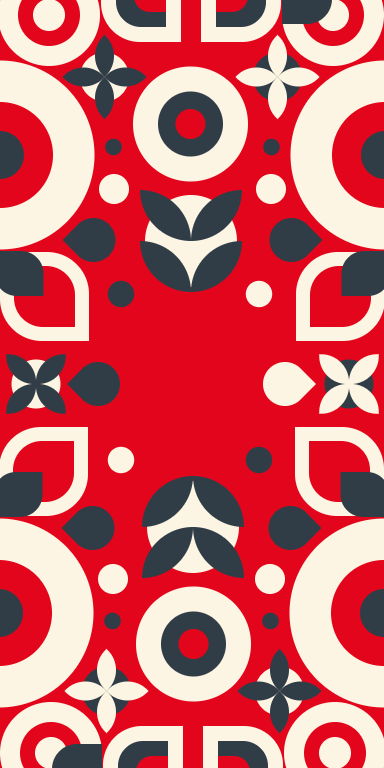
This pattern is drawn by a WebGL 1 fragment shader. Its source:

```glsl
precision highp float;
uniform vec2 u_resolution;

const vec3 RED = vec3(0.89, 0.02, 0.11);
const vec3 CREAM = vec3(0.99, 0.96, 0.89);
const vec3 SLATE = vec3(0.19, 0.24, 0.28);
const vec2 GRID = vec2(384.0, 768.0);

// Distance functions, in design grid units
float disc(vec2 p, float r) {
  return length(p) - r;
}

// Box with one diagonal pair of corners rounded
float leaf(vec2 p, vec2 halfSize, float radius) {
  float r = p.x * p.y < 0.0 ? radius : 0.0;
  vec2 d = abs(p) - halfSize + r;
  return min(max(d.x, d.y), 0.0) + length(max(d, 0.0)) - r;
}

// Lens between two quarter arcs, pointed at (0,0) and (s,s)
float lens(vec2 p, float s) {
  return max(length(p - vec2(s, 0.0)), length(p - vec2(0.0, s))) - s;
}

// Four pointed petals around the origin
float petals(vec2 p, float len, float halfWidth) {
  vec2 q = abs(p);
  q = vec2(min(q.x, q.y), max(q.x, q.y) - 0.5 * len);
  float r = (0.25 * len * len + halfWidth * halfWidth) / (2.0 * halfWidth);
  return length(q + vec2(r - halfWidth, 0.0)) - r;
}

// Round drop with its tip towards negative x
float drop(vec2 p, float r, float tip) {
  vec2 q = vec2(-p.x, abs(p.y));
  float c = r / tip;
  vec2 n = vec2(c, sqrt(1.0 - c * c));
  return dot(q, vec2(n.y, -n.x)) > 0.0 ? dot(q, n) - r : length(q) - r;
}

vec2 mirrorX(vec2 p, float axis) {
  return vec2(axis - abs(p.x - axis), p.y);
}

vec3 paint(vec3 base, vec3 ink, float d, float pixel) {
  return mix(base, ink, clamp(0.5 - d / pixel, 0.0, 1.0));
}

vec3 target(vec3 col, vec2 p, vec3 radii, vec3 core, float pixel) {
  col = paint(col, CREAM, disc(p, radii.x), pixel);
  col = paint(col, RED, disc(p, radii.y), pixel);
  return paint(col, core, disc(p, radii.z), pixel);
}

vec3 flower(vec3 col, vec2 p, bool dark, float pixel) {
  col = paint(col, dark ? CREAM : SLATE, disc(p, 24.5), pixel);
  return paint(col, dark ? SLATE : CREAM, petals(p, 42.0, 9.5), pixel);
}

vec3 tulip(vec3 col, vec2 p, float pixel) {
  col = paint(col, CREAM, disc(p, 46.0), pixel);
  vec2 q = vec2(51.0 - abs(p.x), p.y);
  for (int i = 0; i < 2; i++) {
    col = paint(col, SLATE, lens(q + vec2(0.0, 51.0 * float(1 - i)), 51.0), pixel);
  }
  return col;
}

// One half of the design, with y measured inward from its edge
vec3 halfPattern(vec3 col, vec2 p, float pixel) {
  bool left = p.x < 191.0;
  vec2 outer = mirrorX(p, 191.0);
  vec2 inner = mirrorX(p, 192.5);

  // Edge arches and corner targets
  vec2 arch = outer - vec2(141.0, 2.0);
  col = paint(col, CREAM, leaf(arch, vec2(40.0), 39.0), pixel);
  col = paint(col, SLATE, leaf(arch, vec2(25.0), 25.0), pixel);
  col = paint(col, RED, leaf(arch - vec2(9.0, -6.0), vec2(16.0), 16.0), pixel);
  col = target(col, outer - vec2(49.0, 15.0), vec3(51.0, 31.0, 16.0), CREAM, pixel);
  if (!left) {
    col = paint(col, SLATE, leaf(outer - vec2(75.0, -1.0), vec2(25.0), 25.0), pixel);
  }

  // Side targets and leaf frames
  col = target(col, inner - vec2(0.0, 155.0), vec3(94.5, 53.0, 24.0), SLATE, pixel);
  vec2 frame = inner - vec2(44.5, 296.5);
  col = paint(col, CREAM, leaf(frame, vec2(44.5), 42.0), pixel);
  col = paint(col, RED, leaf(frame, vec2(30.5), 29.0), pixel);
  col = paint(col, SLATE, leaf(inner - vec2(19.0, 273.5), vec2(24.5, 22.5), 22.5), pixel);

  // Flowers, dots and drops
  col = flower(col, outer - vec2(104.5, 77.0), left, pixel);
  col = paint(col, SLATE, disc(inner - vec2(113.5, 147.0), 8.3), pixel);
  col = paint(col, CREAM, disc(inner - vec2(114.0, 189.0), 15.0), pixel);
  col = paint(col, SLATE, drop(inner - vec2(93.5, 240.0), 22.0, 31.0), pixel);

  // Central ring and tulip
  vec2 ring = p - vec2(190.5, 124.0);
  col = paint(col, CREAM, disc(ring, 57.5), pixel);
  col = paint(col, SLATE, disc(ring, 32.5), pixel);
  col = paint(col, RED, disc(ring, 15.0), pixel);
  return tulip(col, p - vec2(191.0, 241.0), pixel);
}

void main() {
  vec2 p = gl_FragCoord.xy / u_resolution * GRID;
  p.y = GRID.y - p.y;
  float pixel = GRID.x / u_resolution.x;
  bool upper = p.y < 384.0;
  bool left = p.x < 191.0;
  vec3 col = halfPattern(RED, upper ? p : GRID - p, pixel);

  // Middle row and the dots above and below it
  vec2 row = mirrorX(p, 192.5) - vec2(36.0, 384.0);
  vec2 diagonal = vec2(row.x + row.y, row.y - row.x) * 0.7071;
  col = flower(col, diagonal, left, pixel);
  col = paint(col, left ? SLATE : CREAM, drop(mirrorX(p, 191.5) - vec2(98.0, 384.0), 22.0, 31.0), pixel);
  vec2 dotPos = mirrorX(p, 190.0) - vec2(121.0, upper ? 294.0 : 460.0);
  col = paint(col, left == upper ? SLATE : CREAM, disc(dotPos, 13.2), pixel);

  gl_FragColor = vec4(col, 1.0);
}
```
